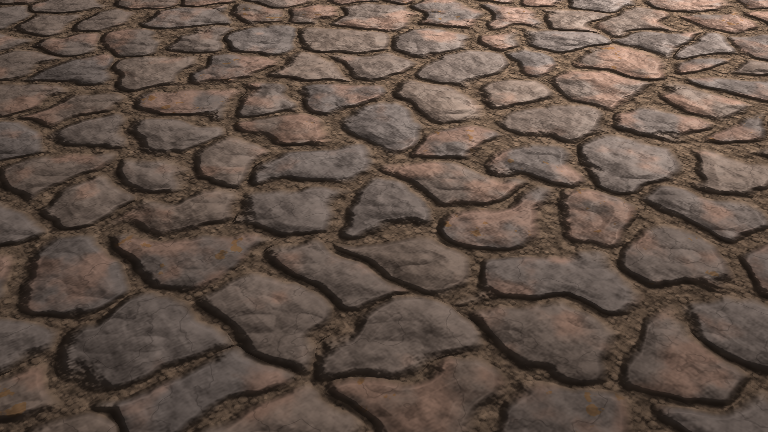
Write a WebGL 1 fragment shader that draws this texture.

```glsl
precision highp float;
uniform vec2 u_resolution;

vec2 hash2(vec2 p) {
  return fract(sin(vec2(dot(p, vec2(127.1, 311.7)), dot(p, vec2(269.5, 183.3)))) * 43758.5);
}

float noise(vec2 p) {
  vec2 i = floor(p), f = fract(p);
  f = f * f * (3.0 - 2.0 * f);
  return mix(mix(hash2(i).x, hash2(i + vec2(1.0, 0.0)).x, f.x),
             mix(hash2(i + vec2(0.0, 1.0)).x, hash2(i + 1.0).x, f.x), f.y);
}

float fbm(vec2 p) {
  float sum = 0.0, amp = 0.54;
  for (int i = 0; i < 5; i++) {
    sum += amp * noise(p);
    p = mat2(1.6, 1.2, -1.2, 1.6) * p + 3.7;
    amp *= 0.46;
  }
  return sum;
}

// Stone centre of a cell, with alternate rows staggered
vec2 stoneCentre(vec2 cell) {
  float stagger = 0.5 * mod(cell.y, 2.0) - 0.25;
  return cell + 0.5 + vec2(stagger, 0.0) + 0.78 * (hash2(cell) - 0.5);
}

// Round pebbles scattered in the joints
float pebbles(vec2 p) {
  vec2 cell = floor(p);
  float dome = 0.0;
  for (int y = -1; y <= 1; y++)
    for (int x = -1; x <= 1; x++) {
      vec2 c = cell + vec2(x, y), r = hash2(c + 41.0);
      vec2 d = p - c - r;
      float radius = 0.15 + 0.4 * r.x * r.y;
      dome = max(dome, sqrt(max(radius * radius - dot(d, d), 0.0)));
    }
  return dome;
}

// Returns height, stone coverage and two random values of the stone
vec4 paving(vec2 q) {
  vec2 warp = vec2(noise(q * 2.3), noise(q * 2.3 + 17.0)) - 0.5;
  vec2 p = (q + 0.3 * warp) * vec2(1.0, 1.2);
  vec2 cell = floor(p), nearest = vec2(9.0), id = cell;
  for (int y = -1; y <= 1; y++)
    for (int x = -1; x <= 1; x++) {
      vec2 c = cell + vec2(x, y), d = stoneCentre(c) - p;
      if (dot(d, d) < dot(nearest, nearest)) { nearest = d; id = c; }
    }
  // Smooth minimum of the edge distances rounds the corners
  float sum = 0.0;
  for (int y = -2; y <= 2; y++)
    for (int x = -2; x <= 2; x++) {
      vec2 d = stoneCentre(cell + vec2(x, y)) - p, across = d - nearest;
      if (dot(across, across) > 0.0001)
        sum += exp(-24.0 * dot(0.5 * (nearest + d), normalize(across)));
    }
  float edge = -log(sum) / 24.0;
  vec2 rnd = hash2(id + 7.0);
  float rough = fbm(q * 4.0 + rnd * 9.0);
  float buried = 0.05 * rnd.y + 0.09 * (noise(q * 1.7 + 5.0) - 0.4);
  float stone = smoothstep(0.0, 0.11, edge + 0.17 * (rough - 0.5) - buried);
  float ledges = abs(noise(q * vec2(3.0, 5.0) + rnd * 20.0) - 0.5);
  float top = 0.09 + 0.22 * min(edge, 0.3) + 0.085 * rough + 0.06 * ledges
            + 0.16 * dot(hash2(id + 23.0) - 0.5, nearest);
  float sand = 0.075 * fbm(q * 9.0) + 0.035 * pebbles(q * 13.0);
  return vec4(mix(sand, top, stone), stone, rnd);
}

void main() {
  // Ground plane in perspective, one unit per stone width
  vec2 uv = gl_FragCoord.xy / u_resolution;
  float depth = 1.0 / (1.8 - uv.y);
  float x = (uv.x - 0.5) * u_resolution.x / u_resolution.y;
  vec2 q = vec2(x, 2.3) * depth * 5.3 + vec2(3.3, 1.0);

  // Relief and light from the far right
  float eps = 0.02;
  vec4 ground = paving(q);
  float dx = paving(q + vec2(eps, 0.0)).x - ground.x;
  float dy = paving(q + vec2(0.0, eps)).x - ground.x;
  vec3 normal = normalize(vec3(-dx, -dy, eps));
  vec3 sun = normalize(vec3(0.5, 0.6, 0.75));
  float diffuse = max(dot(normal, sun), 0.0);
  float blocker = paving(q + sun.xy * 0.11).x - ground.x;
  float shadow = smoothstep(0.02, 0.17, blocker);

  // Stone tints, rusty patches, veins and lichen
  float mottle = fbm(q * 2.5 + 30.0), grain = fbm(q * 15.0);
  vec3 stone = mix(vec3(0.385, 0.352, 0.335), vec3(0.43, 0.373, 0.335), ground.z);
  float rust = smoothstep(0.45, 0.68, mottle + 0.4 * (ground.w - 0.6));
  stone = mix(stone, vec3(0.47, 0.36, 0.305), 0.65 * rust);
  stone *= 0.66 + 0.4 * mottle + 0.28 * grain;
  float vein = abs(fbm(q * 2.6 + ground.zw * 15.0) - 0.5);
  stone *= 0.84 + 0.16 * smoothstep(0.0, 0.018, vein);
  float lichen = smoothstep(0.7, 0.76, fbm(q * 8.0 + 60.0)) * step(0.7, ground.w);
  stone = mix(stone, vec3(0.45, 0.3, 0.14), 0.5 * lichen);
  vec3 sand = vec3(0.4, 0.333, 0.275) * (0.6 + 0.6 * grain);
  vec3 color = mix(sand, stone, ground.y);

  // Pool of light at the upper right, with a soft sheen
  vec2 away = (uv - vec2(0.82, 1.04)) * vec2(1.5, 1.5);
  float glow = exp(-dot(away, away) * 1.4);
  color *= (0.36 + 0.82 * diffuse * (1.0 - 0.65 * shadow)) * (1.0 - 0.3 * shadow);
  color *= 0.8 + 0.75 * glow;
  vec3 halfway = normalize(sun + vec3(0.0, -0.75, 0.65));
  float sheen = pow(max(dot(normal, halfway), 0.0), 18.0);
  color += vec3(0.19, 0.18, 0.17) * sheen * ground.y * glow * (1.0 - shadow);
  gl_FragColor = vec4(color + vec3(0.025, 0.015, 0.01), 1.0);
}
```
